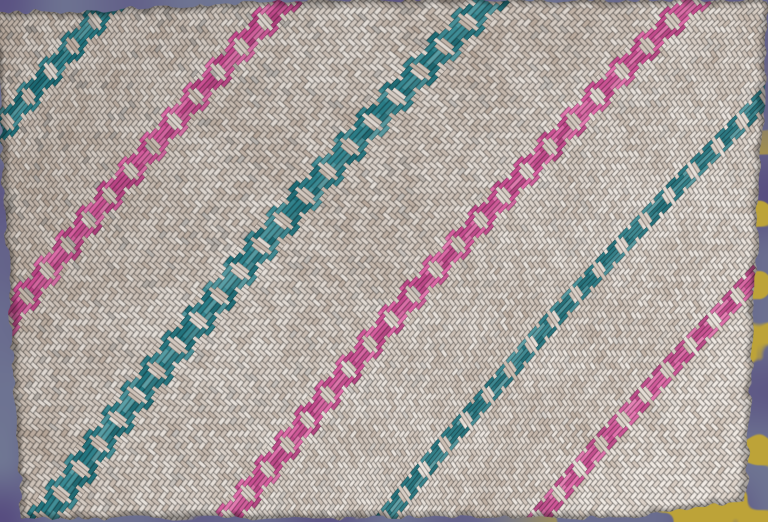
Reproduce this texture procedurally as a WebGL 1 fragment shader.

```glsl
precision highp float;
// A straw mat in a diagonal two-over, two-under twill, crossed by slightly
// fanning teal and pink bands. Strand indices (u, v) give every weave cell;
// dyed strands float in a stepped motif, and hashes vary each visible float.

uniform vec2 u_resolution;

#define STRANDS 32.0      // strands from one band to the next
#define ROW_PAIRS 42.0    // twill row pairs over the height
#define MOTIF 8.0         // cells per motif along a band
#define LAST_BAND 5.0
#define SAMPLES 3         // antialiasing grid side
#define STRAW_PALE vec3(0.89, 0.865, 0.84)
#define STRAW_BROWN vec3(0.66, 0.585, 0.525)
#define TEAL vec3(0.07, 0.45, 0.50)
#define PINK vec3(0.81, 0.25, 0.56)
#define CLOTH_PURPLE vec3(0.34, 0.30, 0.50)
#define CLOTH_GREY vec3(0.44, 0.47, 0.58)
#define CLOTH_YELLOW vec3(0.74, 0.64, 0.22)

float hash(vec2 p) {
  vec3 q = fract(p.xyx * 0.1031);
  q += dot(q, q.yzx + 33.33);
  return fract((q.x + q.y) * q.z);
}

float noise(vec2 p) {
  vec2 i = floor(p), f = fract(p);
  f = f * f * (3.0 - 2.0 * f);
  vec2 e = vec2(1.0, 0.0);
  return mix(mix(hash(i), hash(i + e), f.x),
             mix(hash(i + e.yx), hash(i + e.xx), f.x), f.y);
}

// Band number at a point: bands lean right, fan out and are unevenly spaced.
float bandCoord(vec2 p) {
  float bow = 0.13 * p.y * (1.0 - p.y);
  float k = (p.x + 0.56 - 0.79 * p.y + bow) / (0.325 + 0.035 * p.y);
  return k + 0.03 + 0.09 * cos(1.5708 * (k - 1.0));
}

// Stepped motif: a solid body with four arms that meet between the bodies.
bool motifOver(float along, float across) {
  if (across < 1.5) return along < 2.5;
  if (across < 2.5) return along > 0.5 && along < 3.5;
  return along > 2.5;
}

vec3 weave(vec2 p) {
  p += 0.004 * (vec2(noise(p * 7.0), noise(p * 7.0 + 40.0)) - 0.5);
  float k = bandCoord(p);
  float v = k * STRANDS + 0.5;
  float u = v + 4.0 * ROW_PAIRS * p.y;
  float i = floor(u), j = floor(v);
  vec2 f = vec2(fract(u), fract(v));

  // Twill: the rising strand j is on top for two cells of every four.
  float phase = floor(mod(i - j + 0.5, 4.0));
  float row = floor((i - j + 0.5) / 4.0);
  bool rising = phase < 1.5;

  // Dyed strands replace the twill inside a band.
  float band = clamp(floor(k + 0.5), 0.0, LAST_BAND);
  float across = abs(j - band * STRANDS);
  float along = abs(floor(mod(i + 7.5, MOTIF)) - 0.5 * MOTIF);
  bool inBand = across < (band > 3.5 ? 2.5 : 3.5);
  if (inBand) rising = motifOver(along, across);

  // Rounded strand profile, with dark ends where a float dives under.
  float side = abs((rising ? f.y : f.x) - 0.5);
  float run = rising ? phase + f.x : phase - 1.0 - f.y;
  float end = inBand ? 0.0 : abs(run * 0.5 - 0.5);
  float shade = 1.0 - 0.34 * smoothstep(0.22, 0.5, side);
  shade *= 1.0 - 0.25 * smoothstep(0.32, 0.5, end);

  // Straw tone varies by float, by strand and in broad stains.
  float strand = rising ? j : i + 500.0;
  float grain = hash(vec2(strand, row));
  float tone = 0.65 * grain + 0.35 * hash(vec2(strand, 7.0));
  float stain = noise(p * 3.0 + 5.0) * 0.6 + noise(p * 13.0) * 0.4;
  float light = clamp(0.45 + 0.35 * p.x - 0.35 * p.y, 0.0, 1.0);
  float pale = 0.15 + 0.75 * tone + 0.5 * (light - stain) + 0.22;
  vec3 color = mix(STRAW_BROWN, STRAW_PALE, clamp(pale, 0.0, 1.0));
  color *= 1.0 - 0.28 * step(0.94, grain) * (1.0 - light);

  if (inBand && rising) {
    vec3 dye = mod(band, 2.0) < 0.5 ? TEAL : PINK;
    float fade = 0.04 + 0.26 * grain * grain + 0.10 * light;
    color = mix(dye * (0.8 + 0.3 * tone), STRAW_PALE, fade);
  }
  return color * shade * (0.95 + 0.12 * light);
}

vec3 cloth(vec2 p) {
  vec3 color = mix(CLOTH_PURPLE, CLOTH_GREY, noise(p * 8.0));
  float flower = smoothstep(0.45, 0.55, noise(p * 22.0));
  float corner = smoothstep(0.9, 1.2, p.x) * smoothstep(0.9, 0.6, p.y);
  return mix(color, CLOTH_YELLOW, flower * corner);
}

// Distance inside the mat's skewed, frayed outline.
float matInside(vec2 p, float width) {
  float left = p.x - 0.055 * (1.0 - p.y) + 0.012;
  float right = width - p.x - 0.045 * (1.0 - p.y);
  float top = 1.0 - p.y - 0.024 * (1.0 - smoothstep(0.0, 0.7, p.x));
  float bottom = p.y - 0.008 - 0.03 * smoothstep(1.15, 1.45, p.x);
  return min(min(left, right), min(top, bottom)) + 0.012 * (noise(p * 60.0) - 0.5);
}

void main() {
  float width = u_resolution.x / u_resolution.y;
  vec3 sum = vec3(0.0);
  for (int y = 0; y < SAMPLES; y++) {
    for (int x = 0; x < SAMPLES; x++) {
      vec2 offset = (vec2(float(x), float(y)) + 0.5) / float(SAMPLES) - 0.5;
      vec2 p = (gl_FragCoord.xy + offset) / u_resolution.y;
      float inside = matInside(p, width);
      vec3 mat = weave(p) * mix(0.68, 1.0, smoothstep(0.0, 0.016, inside));
      sum += mix(cloth(p), mat, smoothstep(-0.001, 0.001, inside));
    }
  }
  gl_FragColor = vec4(sum / float(SAMPLES * SAMPLES), 1.0);
}
```
